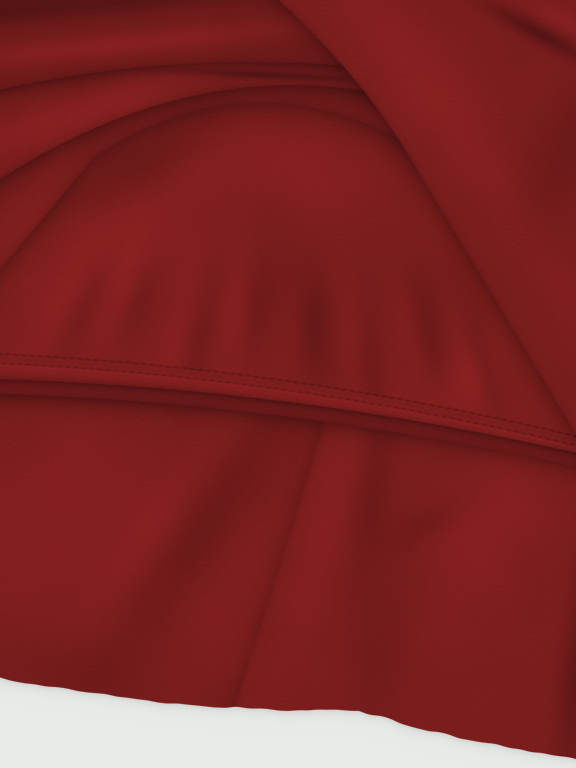
This texture is drawn by a Shadertoy shader. Its source:

```glsl
// Draped red jersey cloth lying on pale paper, painted back to front.
// Each layer is bounded by a curve that casts a soft contact shadow;
// broad folds are rotated Gaussians, the weave is gradient noise and ribs.

vec2 hashGradient(vec2 cell) {
    float h = fract(sin(dot(cell, vec2(127.1, 311.7))) * 43758.5);
    return vec2(cos(6.2832 * h), sin(6.2832 * h));
}

float gradientNoise(vec2 p) {
    vec2 i = floor(p), f = p - i;
    vec2 u = f * f * f * (f * (f * 6.0 - 15.0) + 10.0);
    vec2 e = vec2(0, 1);
    return mix(mix(dot(hashGradient(i), f), dot(hashGradient(i + e.yx), f - e.yx), u.x),
               mix(dot(hashGradient(i + e), f - e), dot(hashGradient(i + 1.0), f - 1.0), u.x), u.y);
}

// Soft ellipse whose long axis lies along the given angle.
float softFold(vec2 p, vec2 center, vec2 radius, float angle) {
    float c = cos(angle), s = sin(angle);
    vec2 q = mat2(c, -s, s, c) * (p - center) / radius;
    return exp(-dot(q, q));
}

float cover(float d) {
    float w = 0.8 / iResolution.y;
    return smoothstep(-w, w, d);
}

// Lays cloth where d > 0, shading its rolled edge and the cloth beneath.
float layOver(float below, float above, float d, float shadow, float reach) {
    below *= 1.0 - shadow * exp(min(d, 0.0) / reach);
    above *= 1.0 - 0.12 * exp(-max(d, 0.0) / 0.004);
    return mix(below, above, cover(d));
}

float lowerCloth(vec2 p, float slit) {
    float left = 0.475 + 0.045 * softFold(p, vec2(0.07, 0.32), vec2(0.17, 0.12), 0.9)
        - 0.055 * softFold(p, vec2(0.27, 0.32), vec2(0.19, 0.035), 0.98)
        + 0.035 * softFold(p, vec2(0.21, 0.33), vec2(0.16, 0.03), 0.95)
        + 0.030 * softFold(p, vec2(0.30, 0.21), vec2(0.14, 0.05), 1.0)
        - 0.030 * softFold(p, vec2(0.10, 0.13), vec2(0.15, 0.05), -0.2);
    float right = 0.485 + 0.035 * softFold(p, vec2(0.42, 0.30), vec2(0.18, 0.03), 1.3)
        - 0.055 * softFold(p, vec2(0.485, 0.36), vec2(0.13, 0.025), 1.45)
        - 0.050 * softFold(p, vec2(0.56, 0.32), vec2(0.055, 0.022), 0.5)
        + 0.040 * softFold(p, vec2(0.63, 0.31), vec2(0.13, 0.07), 1.0)
        - 0.035 * softFold(p, vec2(0.50, 0.16), vec2(0.15, 0.04), 1.4)
        - 0.110 * softFold(p, vec2(0.755, 0.14), vec2(0.16, 0.022), 1.45);
    return layOver(left, right, slit, 0.13, 0.012);
}

float innerPanel(vec2 p, float seam) {
    float tone = 0.495 + 0.035 * softFold(p, vec2(0.36, 0.80), vec2(0.16, 0.07), -0.3)
        - 0.075 * softFold(p, vec2(0.19, 0.785), vec2(0.11, 0.035), 0.5)
        + 0.040 * softFold(p, vec2(0.15, 0.69), vec2(0.14, 0.06), 0.8)
        - 0.050 * softFold(p, vec2(0.40, 0.60), vec2(0.13, 0.05), 1.9)
        - 0.035 * softFold(p, vec2(0.55, 0.62), vec2(0.12, 0.05), -1.0)
        + 0.035 * softFold(p, vec2(0.61, 0.51), vec2(0.07, 0.035), 0.8);
    // Wrinkles gathered along the stitched seam.
    for (int i = 0; i < 8; i++) {
        float k = float(i);
        vec2 center = vec2(0.08 + 0.075 * k, seam + 0.075 + 0.025 * sin(2.3 * k));
        vec2 size = vec2(0.075 + 0.02 * sin(k * 4.1), 0.017);
        float lean = 1.15 + 0.10 * k;
        tone += 0.025 * softFold(p, center, size, lean);
        tone -= 0.042 * softFold(p, center + vec2(0.03, -0.01), size, lean);
    }
    return tone;
}

void mainImage(out vec4 fragColor, in vec2 fragCoord) {
    vec2 p = fragCoord / iResolution.xy * vec2(0.75, 1.0);
    float x = p.x, y = p.y;

    // Boundary curves of the layers.
    float ragged = 0.003 * gradientNoise(vec2(x * 38.0, 2.5));
    float slit = x - 0.32 - 0.317 * (y - 0.1276);
    float run = x - 0.32;
    float leftHem = y - (0.118 - 0.20 * x + 0.232 * x * x) + ragged;
    float rightHem = min(y - (0.1276 - 0.40 * run + 0.30 * run * run) + ragged, slit);
    float seam = 0.539 - 0.045 * x - 0.13 * x * x;
    float flap = 0.85 * (x - 0.75 + 0.6 * (y - 0.434) + 1.2 * pow(max(y - 0.8, 0.0), 2.0));

    // Lower skirt and the two layers of the rolled band.
    float tone = lowerCloth(p, slit);
    float band = y - seam;
    tone = layOver(tone, 0.44, band + 0.052 - 0.014 * x, 0.36 - 0.2 * x, 0.012);
    tone = layOver(tone, 0.49 - 0.03 * cos(band * 180.0), band + 0.033 - 0.015 * x, 0.32, 0.006);
    tone = mix(tone, innerPanel(p, seam), smoothstep(-0.004, 0.003, band));

    // Twin rows of stitches.
    for (int i = 0; i < 2; i++) {
        float row = band + 0.012 * float(i);
        float dash = smoothstep(0.15, 0.35, abs(fract(x * 96.0 + 0.5 * float(i)) - 0.5));
        tone -= (0.035 + 0.07 * dash) * exp(-pow(row / 0.0014, 2.0));
        tone += 0.025 * exp(-pow((row + 0.003) / 0.0015, 2.0));
    }

    // Gathered folds sweeping across the upper left.
    float gather = min(0.866 - 1.5 * pow(x - 0.34, 2.0), 0.648 + 1.2 * x);
    float middle = 0.889 - 0.85 * pow(x - 0.38, 2.0);
    float upper = 0.919 - 0.33 * pow(x - 0.33, 2.0);
    float crest = 0.962 + 0.10 * x;
    tone = layOver(tone, 0.46 + 0.05 * softFold(p, vec2(0.03, 0.72), vec2(0.08, 0.03), 0.9),
                   0.75 * (y - gather), 0.24, 0.016);
    float sweep = 0.46 + 0.075 * softFold(p, vec2(0.11, 0.855), vec2(0.18, 0.03), 0.35)
        - 0.12 * softFold(p, vec2(0.35, 0.902), vec2(0.12, 0.005), -0.05);
    tone = layOver(tone, sweep, y - middle, 0.30, 0.014);
    float ridge = 0.43 + 0.095 * softFold(p, vec2(0.15, 0.941), vec2(0.26, 0.018), 0.1);
    tone = layOver(tone, ridge, y - upper, 0.32, 0.011);
    tone -= 0.09 * smoothstep(-0.006, 0.022, y - crest) * (1.0 - 0.5 * x);

    // Broad flap falling diagonally on the right.
    float flapTone = 0.475 + 0.045 * softFold(p, vec2(0.54, 0.91), vec2(0.17, 0.06), -0.9)
        + 0.03 * softFold(p, vec2(0.68, 0.70), vec2(0.24, 0.035), -1.0)
        - 0.05 * softFold(p, vec2(0.75, 0.81), vec2(0.13, 0.05), 1.0)
        - 0.13 * softFold(p, vec2(0.705, 0.955), vec2(0.08, 0.012), -0.5)
        + 0.05 * softFold(p, vec2(0.73, 0.975), vec2(0.05, 0.014), -0.5);
    tone = layOver(tone, flapTone, flap, 0.24, 0.014);

    // Knitted surface, then the paper showing below both hems.
    tone += 0.012 * gradientNoise(p * vec2(170.0, 260.0)) + 0.012 * gradientNoise(p * 14.0);
    tone += 0.004 * sin(dot(p, vec2(260.0, 900.0)));
    vec3 cloth = tone * vec3(1.0, 0.235, 0.235);
    float hem = max(leftHem, rightHem);
    vec3 paper = vec3(0.91, 0.92, 0.91) * (1.0 - 0.10 * exp(min(hem, 0.0) / 0.006));
    fragColor = vec4(mix(paper, cloth, cover(hem)), 1.0);
}
```
